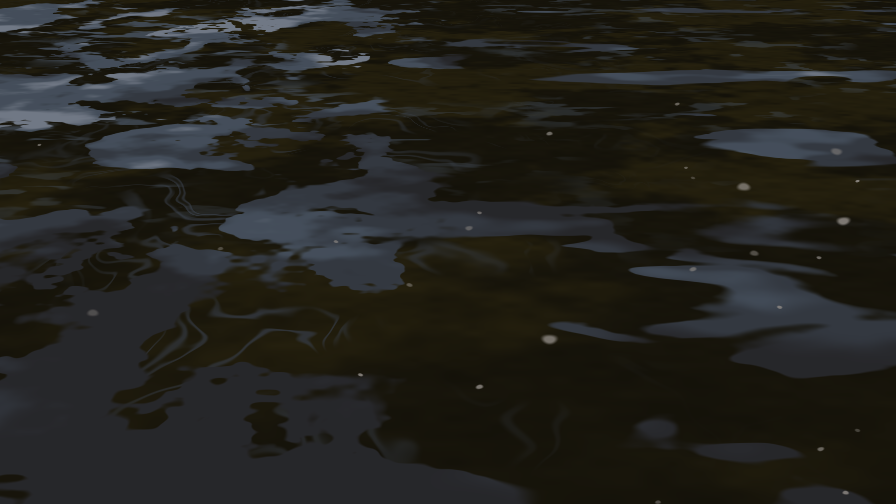
Give the GLSL for this texture, as a Shadertoy shader.

```glsl
// Dark peaty river at dusk: warped sky reflections, olive ripples and foam flecks.

const vec3 PEAT = vec3(0.086, 0.076, 0.040);
const vec3 OLIVE = vec3(0.132, 0.114, 0.050);
const vec3 SKY_DIM = vec3(0.150, 0.152, 0.165);
const vec3 SKY_MID = vec3(0.200, 0.220, 0.252);
const vec3 SKY_BRIGHT = vec3(0.265, 0.303, 0.352);
const vec3 SKY_GLINT = vec3(0.440, 0.470, 0.520);
const vec3 FOAM = vec3(0.56, 0.54, 0.52);

const float HORIZON = 1.35;               // height of the vanishing line
const float CENTER_X = 0.9;
const vec2 CHOP_SCALE = vec2(3.5, 7.2);   // broken reflections, left
const vec2 SWELL_SCALE = vec2(1.8, 10.0); // long lenses, right
const float LEFT_LEVEL = 0.56;            // field height where sky begins
const float RIGHT_LEVEL = 0.66;
const float SHARP_EDGE = 0.010;
const float SOFT_EDGE = 0.050;
const int FLECKS = 26;

float hash(vec2 p) {
    return fract(sin(dot(p, vec2(127.1, 311.7))) * 43758.5453);
}

float noise(vec2 p) {
    vec2 i = floor(p), f = fract(p);
    f = f * f * (3.0 - 2.0 * f);
    return mix(mix(hash(i), hash(i + vec2(1, 0)), f.x),
               mix(hash(i + vec2(0, 1)), hash(i + vec2(1, 1)), f.x), f.y);
}

// Three octaves with a low gain keep the outlines liquid.
float fbm(vec2 p) {
    float sum = 0.0, amp = 0.64;
    for (int i = 0; i < 3; i++) {
        sum += amp * noise(p);
        p = mat2(0.98, 0.2, -0.2, 0.98) * p * 2.1 + 7.3;
        amp *= 0.4;
    }
    return sum;
}

vec2 warp(vec2 p, float strength) {
    return p + strength * (vec2(fbm(p + 3.7), fbm(p + 19.1)) - 0.5);
}

vec3 skyColor(float light) {
    vec3 c = mix(SKY_DIM, SKY_MID, smoothstep(0.32, 0.50, light));
    c = mix(c, SKY_BRIGHT, smoothstep(0.60, 0.76, light));
    return mix(c, SKY_GLINT, smoothstep(0.82, 1.02, light));
}

// Pale foam ellipses, larger near the viewer.
float foam(vec2 p, float aspect) {
    float cover = 0.0;
    for (int i = 0; i < FLECKS; i++) {
        float id = float(i);
        vec2 c = vec2(hash(vec2(id, 1.3)) * aspect, hash(vec2(id, 5.9)) * 0.8);
        float size = mix(0.005, 0.019, pow(hash(vec2(id, 9.2)), 3.0)) * (1.2 - 0.6 * c.y);
        vec2 d = (p - c) / vec2(size, size * 0.6);
        d.y += 0.2 * sin(d.x * 1.5 + id);
        float strength = mix(0.35, 1.0, hash(vec2(id, 2.4)));
        cover = max(cover, strength * (1.0 - smoothstep(0.5, 1.3, length(d))));
    }
    return cover;
}

void mainImage(out vec4 fragColor, in vec2 fragCoord) {
    vec2 p = fragCoord / iResolution.y;
    float aspect = iResolution.x / iResolution.y;
    float right = smoothstep(0.36, 0.58, p.x / aspect);

    // Project the canvas onto the receding water plane.
    float depth = 1.0 / (HORIZON - p.y);
    vec2 plane = vec2((p.x - CENTER_X) * depth, depth);
    vec2 chop = warp(plane * CHOP_SCALE + 4.0, 2.2);
    vec2 swell = warp(plane * SWELL_SCALE + 31.0, 0.9);

    // Reflection field, with ragged tree outlines on the left.
    float field = mix(fbm(chop), fbm(swell), right);
    float ragged = noise(plane * vec2(16.0, 44.0)) + 0.8 * noise(plane * vec2(38.0, 105.0)) - 0.9;
    field += 0.11 * ragged * (1.0 - 0.85 * right);

    // Sky level: open water at the near edge, less sky at the far right.
    float level = mix(LEFT_LEVEL, RIGHT_LEVEL, right);
    float nearShore = 1.0 - smoothstep(0.02, 0.18, p.y);
    level -= 0.32 * nearShore * (1.0 - smoothstep(0.5, 0.72, p.x / aspect));
    level -= 0.07 * (1.0 - smoothstep(0.1, 0.35, p.x)) * smoothstep(0.1, 0.3, p.y);
    level += 0.06 * right * smoothstep(0.7, 0.9, p.y);
    float softness = smoothstep(0.45, 0.85, noise(plane * vec2(5.0, 9.0) + 61.0));
    float edge = max(mix(SHARP_EDGE, SOFT_EDGE, softness), 0.6 * fwidth(field));
    float sky = smoothstep(-edge, edge, field - level);

    // Peat water with olive bands and fine far ripples.
    float ripple = noise(plane * vec2(9.0, 34.0) + 11.0) - 0.5;
    float grain = noise(plane * vec2(26.0, 85.0) + 5.0) - 0.5;
    float band = fbm(plane * vec2(1.6, 5.0) + 53.0) + 0.24 * (p.y - 0.5);
    band += (0.30 * ripple + 0.12 * grain) * smoothstep(0.2, 1.0, p.y);
    vec3 color = mix(PEAT, OLIVE, smoothstep(0.52, 0.73, band));
    color *= 1.0 + 0.14 * ripple + 0.14 * grain;

    // Soft broken ribbons of sky where the ripples cross.
    vec2 fold = warp(warp(plane * vec2(3.6, 6.6) + 71.0, 2.4), 1.4);
    float ribbon = 1.0 - smoothstep(0.08, 0.60, abs(sin(15.0 * fbm(fold))));
    vec2 offset = p - vec2(0.55, 0.45);
    float zone = exp(-4.0 * dot(offset, offset));
    ribbon *= zone * smoothstep(0.38, 0.72, noise(plane * vec2(6.0, 12.0) + 17.0));
    color = mix(color, SKY_MID, 0.85 * ribbon);

    // Faint far streaks, thin and horizontal.
    float streak = smoothstep(0.60, 0.84, noise(warp(plane * vec2(8.0, 34.0) + 43.0, 1.8)));
    streak *= smoothstep(0.40, 0.85, p.y) * smoothstep(0.38, 0.62, fbm(plane * vec2(2.0, 4.0) + 27.0));
    color = mix(color, SKY_BRIGHT, streak * mix(0.9, 0.45, right));

    // Reflected sky brightens with distance, most of all at the left.
    float light = fbm(plane * vec2(2.2, 6.5) + 90.0) - 0.05;
    light += 0.30 * (p.y - 0.4) + 0.5 * (field - level) * (1.0 - nearShore);
    light += 0.18 * (1.0 - right) * smoothstep(0.5, 0.95, p.y) - 0.12 * nearShore;
    light += 0.20 * ripple * smoothstep(0.1, 0.6, p.y);
    color = mix(color, skyColor(light), sky);

    color = mix(color, FOAM, foam(p, aspect));
    fragColor = vec4(color, 1.0);
}
```
